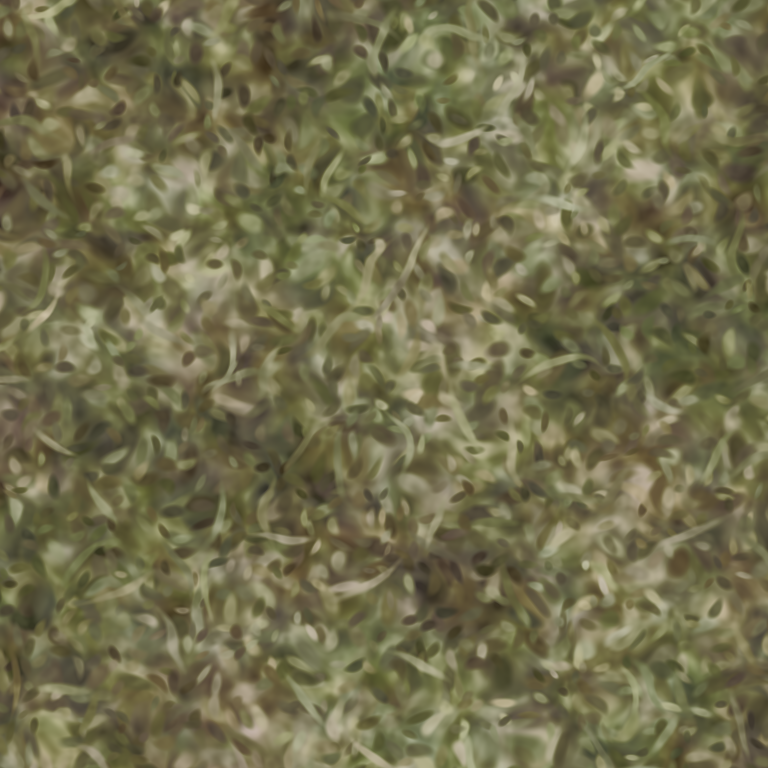
A Shadertoy shader for this texture:

```glsl
// Soft mottled turf: blurred olive grass, pale dry leaf flecks and dark gaps.

float hash(vec2 p) {
    return fract(sin(dot(p, vec2(127.1, 311.7))) * 43758.5453);
}

float noise(vec2 p) {
    vec2 i = floor(p), f = fract(p);
    f = f * f * (3.0 - 2.0 * f);
    return mix(mix(hash(i), hash(i + vec2(1, 0)), f.x),
               mix(hash(i + vec2(0, 1)), hash(i + vec2(1, 1)), f.x), f.y) - 0.5;
}

mat2 rotate(float a) {
    float c = cos(a), s = sin(a);
    return mat2(c, s, -s, c);
}

// Paints one scatter of soft leaves; surface holds tone, greenness, yellowness.
vec3 paintLeaves(vec3 surface, vec2 uv, float density, float thin, float patchTone, float seed) {
    vec2 p = rotate(seed) * uv * density + seed * 7.3;
    vec2 cell = floor(p);
    for (int j = -1; j <= 1; j++)
    for (int i = -1; i <= 1; i++) {
        vec2 id = cell + vec2(i, j);
        vec2 center = id + vec2(hash(id + 3.1), hash(id + 8.7));
        vec2 q = rotate(6.283 * hash(id + 14.3)) * (p - center);
        q.y += (hash(id + 21.9) - 0.5) * 0.9 * q.x * q.x;

        float size = hash(id + 33.2);
        vec2 leafSize = mix(vec2(0.36 + 0.34 * size, 0.2 + 0.14 * size),
                            vec2(0.5 + 0.3 * size, 0.11), thin);
        float cover = 1.0 - smoothstep(0.45, 1.15, length(q / leafSize));
        cover *= 0.85 * mix(1.0, step(0.6, hash(id + 41.7)), thin);

        float shade = hash(id + 52.4);
        float tone = patchTone + mix(3.6 * shade - 1.8, 0.2 + 1.7 * shade, thin);
        vec2 tint = vec2(hash(id + 63.8), hash(id + 71.5)) * 2.0 - 1.0;
        surface = mix(surface, vec3(tone, tint * 0.8), cover);
    }
    return surface;
}

// Dark soil through olive to pale straw.
vec3 turfColor(float tone) {
    vec3 c = mix(vec3(0.22, 0.20, 0.13), vec3(0.31, 0.29, 0.20), clamp((tone + 2.4) / 1.0, 0.0, 1.0));
    c = mix(c, vec3(0.38, 0.36, 0.24), clamp((tone + 1.4) / 1.0, 0.0, 1.0));
    c = mix(c, vec3(0.45, 0.44, 0.29), clamp((tone + 0.4) / 0.75, 0.0, 1.0));
    c = mix(c, vec3(0.56, 0.55, 0.41), clamp((tone - 0.35) / 0.75, 0.0, 1.0));
    c = mix(c, vec3(0.69, 0.67, 0.55), clamp((tone - 1.1) / 0.85, 0.0, 1.0));
    return mix(c, vec3(0.78, 0.76, 0.66), clamp((tone - 1.95) / 1.0, 0.0, 1.0));
}

void mainImage(out vec4 fragColor, in vec2 fragCoord) {
    vec2 uv = fragCoord / iResolution.y;

    // Bend the plane so that no grid shows
    vec2 bend = vec2(noise(uv * 21.0 + 4.0), noise(uv * 21.0 + 47.0));
    vec2 p = uv + 0.02 * bend;

    // Broad light and dark patches, then clumps and small gaps
    float patchTone = 1.5 * noise(p * 5.0 + 12.0) + 1.1 * noise(rotate(0.7) * p * 10.0 + 31.0);
    float tone = patchTone
        + 2.6 * noise(rotate(0.5) * p * 30.0 + 5.0)
        + 2.0 * noise(rotate(1.2) * p * 56.0 + 17.0);
    vec2 tint = vec2(noise(rotate(0.9) * p * 24.0 + 61.0), noise(rotate(0.3) * p * 27.0 + 83.0)) * 2.0;

    // Overlapping leaves, with a few long dry blades on top
    vec3 surface = vec3(tone, tint);
    surface = paintLeaves(surface, p, 23.0, 0.0, patchTone, 1.0);
    surface = paintLeaves(surface, p, 36.0, 0.0, patchTone, 2.2);
    surface = paintLeaves(surface, p, 15.0, 1.0, patchTone, 3.7);

    // Fine soft mottling
    surface.x += 1.2 * noise(rotate(0.4) * p * 68.0 + 9.0) + 0.6 * noise(rotate(1.0) * p * 115.0 + 27.0);

    // Green, yellow and rosy casts
    vec3 color = turfColor(surface.x);
    float green = surface.y + 1.2 * noise(uv * 7.0 + 93.0);
    color += green * vec3(-0.022, 0.012, -0.012);
    color += surface.z * vec3(0.008, 0.004, -0.04);

    fragColor = vec4(clamp(color, 0.0, 1.0), 1.0);
}
```
